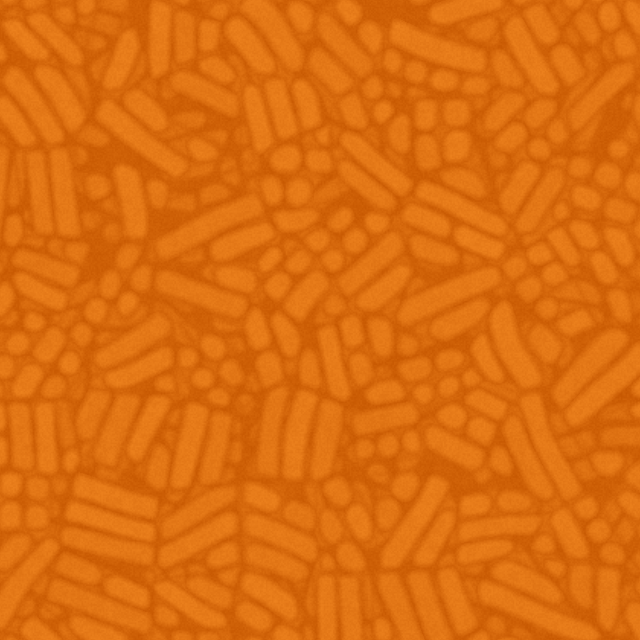
Reproduce this pattern procedurally as a WebGL 2 fragment shader.

```glsl
#version 300 es
precision highp float;

uniform vec2 u_resolution;
out vec4 fragColor;

vec2 hash2(vec2 p) {
    vec3 q = fract(p.xyx * vec3(0.1031, 0.1030, 0.0973));
    q += dot(q, q.yzx + 33.33);
    return fract((q.xx + q.yz) * q.zy);
}

float hash(vec2 p) {
    return hash2(p).x;
}

float noise(vec2 p) {
    vec2 cell = floor(p), f = fract(p);
    f = f * f * (3.0 - 2.0 * f);
    return mix(mix(hash(cell), hash(cell + vec2(1, 0)), f.x),
               mix(hash(cell + vec2(0, 1)), hash(cell + vec2(1, 1)), f.x), f.y);
}

float smoothMax(float a, float b, float width) {
    float h = max(width - abs(a - b), 0.0) / width;
    return max(a, b) + 0.25 * h * h * width;
}

vec2 patchSite(vec2 cell, float seed) {
    return cell + 0.1 + 0.8 * hash2(cell + seed);
}

// Rods laid in parallel rows inside randomly turned Voronoi patches.
// Returns signed distance, distance to the neighbouring rows, and tone.
vec3 rodLayer(vec2 p, float seed) {
    const float radius = 0.163, pitch = 0.335;
    vec2 base = floor(p), home = base;
    float nearest = 1e3;
    for (int j = -2; j <= 2; j++)
    for (int i = -2; i <= 2; i++) {
        vec2 cell = base + vec2(i, j);
        float dist = distance(p, patchSite(cell, seed));
        if (dist < nearest) { nearest = dist; home = cell; }
    }

    // Row of this patch that holds the point
    vec2 site = patchSite(home, seed), rel = p - site;
    vec2 look = hash2(home + seed + 17.0);
    float angle = 3.14159 * look.x;
    vec2 along = vec2(cos(angle), sin(angle)), across = vec2(-along.y, along.x);
    float x = dot(rel, along), y = dot(rel, across);
    float row = floor(y / pitch + look.y);
    float rowY = (row + 0.5 - look.y) * pitch;

    // Clip the row's centre line to the inset patch
    float start = -2.0, end = 2.0, border = 1.0;
    for (int j = -2; j <= 2; j++)
    for (int i = -2; i <= 2; i++) {
        if (i == 0 && j == 0) continue;
        vec2 delta = patchSite(home + vec2(i, j), seed) - site;
        float len = length(delta);
        vec2 n = delta / len;
        float slope = dot(along, n);
        float reach = 0.5 * len - 0.125 - rowY * dot(across, n);
        if (slope > 0.0) end = min(end, reach / max(slope, 1e-4));
        else start = max(start, reach / min(slope, -1e-4));
        border = min(border, 0.5 * len - dot(rel, n));
    }
    float gap = min(border + 0.02, 0.5 * pitch - abs(y - rowY));
    float span = end - start;
    if (span < -0.17) return vec3(0.3, gap, 0.0);

    // Split the row into rods or round grains
    float total = max(span, 0.0) + 2.0 * radius;
    float most = floor(total / (2.0 * radius));
    float pick = hash(home + vec2(row * 13.7, 41.0) + seed);
    float count = hash(home + seed + 63.0) < 0.13 ? most : min(most, 1.0 + floor(pick * pick * pick * most));
    float slot = total / count;
    float first = 0.5 * (start + end - total);
    float index = clamp(floor((x - first) / slot), 0.0, count - 1.0);
    float middle = first + (index + 0.5) * slot;
    vec2 trait = hash2(home + vec2(row * 7.3, index * 5.9) + seed + 29.0);
    if (trait.x < 0.05) return vec3(0.3, gap, 0.0);

    vec2 v = vec2(x - middle, y - rowY);
    v.y += (trait.y - 0.5) * 0.08 * v.x;
    float halfRod = max(0.5 * slot - radius, 0.0);
    v.x -= clamp(v.x, -halfRod, halfRod);
    float d = length(v) - radius * (0.94 + 0.08 * trait.x);
    return vec3(smoothMax(d, 0.006 - border, 0.06), gap, 0.8 + 0.14 * trait.y);
}

float dome(float d) {
    return 1.0 - smoothstep(-0.088, 0.012, d);
}

void main() {
    vec2 uv = gl_FragCoord.xy / u_resolution.y;
    vec2 bend = vec2(noise(uv * 9.0), noise(uv * 9.0 + 40.0)) - 0.5;
    vec2 p = 8.0 * (uv + 0.022 * bend) + 3.0;

    // Shaded lower layer seen between the upper rods
    vec3 top = rodLayer(p, 5.0);
    vec3 under = rodLayer(p * 1.1 + 4.6, 83.0);
    float open = 0.4 + 0.6 * smoothstep(-0.02, 0.1, min(top.x, top.y));
    float lower = 0.14 + (0.06 + 0.48 * dome(under.x)) * open;
    float upper = mix(0.3, top.z, dome(top.x));
    float shade = mix(lower, upper, 1.0 - smoothstep(-0.018, 0.014, top.x));

    // Soft mottling and fine powdery grain
    shade += 0.12 * (noise(uv * 70.0) - 0.5) + 0.05 * (noise(uv * 5.0 + 9.0) - 0.5);
    shade += 0.26 * (noise(uv * 420.0) - 0.5);

    vec3 deepOrange = vec3(0.78, 0.345, 0.005), brightOrange = vec3(0.914, 0.492, 0.106);
    fragColor = vec4(mix(deepOrange, brightOrange, clamp(shade, 0.0, 1.1)), 1.0);
}
```
